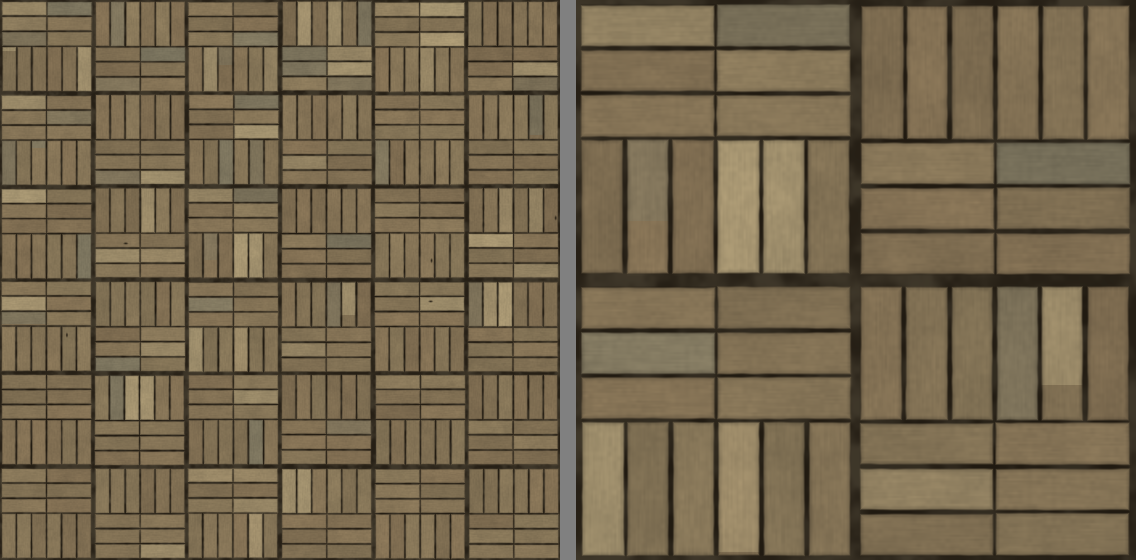
Left, the full canvas; right, a detail of the centre.
This texture is drawn by a WebGL 2 fragment shader. Its source:

```glsl
#version 300 es
precision highp float;

uniform vec2 u_resolution;
out vec4 fragColor;

const float TILES = 6.0;
const float JOINT = 0.015;  // half width of the gap between tiles, in tiles

const vec3 CLAY = vec3(0.525, 0.462, 0.345);
const vec3 RUSSET = vec3(0.495, 0.420, 0.312);
const vec3 PALE = vec3(0.645, 0.580, 0.440);
const vec3 GREY = vec3(0.480, 0.455, 0.370);
const vec3 GROUT = vec3(0.265, 0.235, 0.180);
const vec3 SHADOW = vec3(0.120, 0.095, 0.060);

float hash(vec2 p) {
    vec3 q = fract(p.xyx * vec3(0.1031, 0.1030, 0.0973));
    q += dot(q, q.yzx + 33.33);
    return fract((q.x + q.y) * q.z);
}

float noise(vec2 p) {
    vec2 cell = floor(p);
    vec2 f = fract(p);
    f = f * f * (3.0 - 2.0 * f);
    float low = mix(hash(cell), hash(cell + vec2(1, 0)), f.x);
    float high = mix(hash(cell + vec2(0, 1)), hash(cell + vec2(1, 1)), f.x);
    return mix(low, high, f.y);
}

float fbm(vec2 p) {
    float sum = 0.0;
    float gain = 0.5;
    for (int i = 0; i < 3; i++) {
        sum += gain * noise(p);
        p = p * 2.1 + 17.0;
        gain *= 0.5;
    }
    return sum / 0.875;
}

float boxDistance(vec2 p, vec2 halfSize) {
    vec2 d = abs(p) - halfSize;
    return length(max(d, 0.0)) + min(max(d.x, d.y), 0.0);
}

// Fired colour of one strip; odd ones are more common where chance is high
vec3 stripColor(vec2 id, float chance) {
    vec3 color = mix(CLAY, RUSSET, hash(id + 11.0) * 0.8);
    float pick = hash(id + 37.0);
    float strength = 0.45 + 0.55 * hash(id + 53.0);
    color = mix(color, PALE, strength * step(pick, chance));
    color = mix(color, GREY, strength * step(1.0 - chance * 0.45, pick));
    return color * (0.95 + 0.10 * hash(id + 71.0));
}

// Streaks along the strip, soft stains and fine speckle
float surfaceTone(vec2 p, vec2 along, vec2 id) {
    float streak = noise(along * vec2(70.0, 7.0) + id * 5.0);
    float stain = fbm(p * 7.0 + id);
    float speckle = noise(p * 58.0);
    return 1.0 + 0.05 * (streak - 0.5) + 0.11 * (stain - 0.5) + 0.05 * (speckle - 0.5);
}

vec3 groutColor(vec2 p, float tileEdge) {
    float depth = smoothstep(0.25, 0.75, fbm(p * 9.0));
    vec3 groove = mix(GROUT * 0.9, SHADOW, 0.35 + 0.6 * depth);
    vec3 joint = mix(GROUT, SHADOW, 0.15 + 0.65 * depth);
    return mix(groove, joint, smoothstep(-0.01, 0.0, tileEdge));
}

void main() {
    vec2 uv = gl_FragCoord.xy / u_resolution;
    vec2 p = uv * TILES;
    float soft = 0.003 + 0.6 * TILES / min(u_resolution.x, u_resolution.y);

    // Tile face, laid slightly off centre
    vec2 tile = floor(p);
    vec2 shift = (vec2(hash(tile + 3.0), hash(tile + 9.0)) - 0.5) * 0.012;
    vec2 face = (p - tile - 0.5 - shift) / (1.0 - 2.0 * JOINT) + 0.5;
    vec2 edge = abs(face - 0.5) - 0.5;
    float tileEdge = max(edge.x, edge.y);

    // Quarters of three strips, turned in alternate half rows
    vec2 inside = clamp(face, 0.0, 0.9999) * 2.0;
    vec2 quarter = floor(inside) + tile * 2.0;
    vec2 local = fract(inside);
    bool lying = mod(tile.x + quarter.y, 2.0) > 0.5;
    vec2 along = lying ? local.yx : local;
    float strip = floor(along.x * 3.0);
    vec2 id = vec2(quarter.x * 3.0 + strip, quarter.y * 3.0 + (lying ? 1.0 : 0.0));

    // Strip outline with uneven gaps
    vec2 center = vec2((strip + 0.5) / 3.0, 0.5);
    vec2 offset = (along - center) * 0.5;
    offset.x += (hash(id + 23.0) - 0.5) * 0.003;
    vec2 gap = vec2(0.0065 + 0.003 * hash(id + 29.0), 0.0045 + 0.002 * hash(id + 31.0));
    float wobble = (noise(p * 22.0) - 0.5) * 0.003;
    float d = boxDistance(offset, vec2(1.0 / 12.0, 0.25) - gap) + wobble;
    d = max(d, tileEdge);

    // Clay surface with worn edges and a few chips
    float chance = mix(0.05, 0.23, smoothstep(0.3, 1.0, uv.y)) * (0.4 + 1.2 * hash(tile + 41.0));
    vec3 clay = stripColor(id, chance) * surfaceTone(p, along, id);
    clay *= 1.0 - 0.14 * smoothstep(-0.018, 0.0, d);
    vec2 chipPoint = vec2(hash(id + 83.0) - 0.5, hash(id + 89.0) - 0.5) * vec2(0.12, 0.4);
    float chip = length((offset - chipPoint) * vec2(1.0, 0.5)) - 0.009;
    float chipped = step(0.985, hash(id + 97.0)) * (1.0 - smoothstep(-soft, soft, chip));
    clay = mix(clay, SHADOW, chipped * 0.85);

    vec3 color = mix(clay, groutColor(p, tileEdge), smoothstep(-soft, soft, d));
    fragColor = vec4(color, 1.0);
}
```
